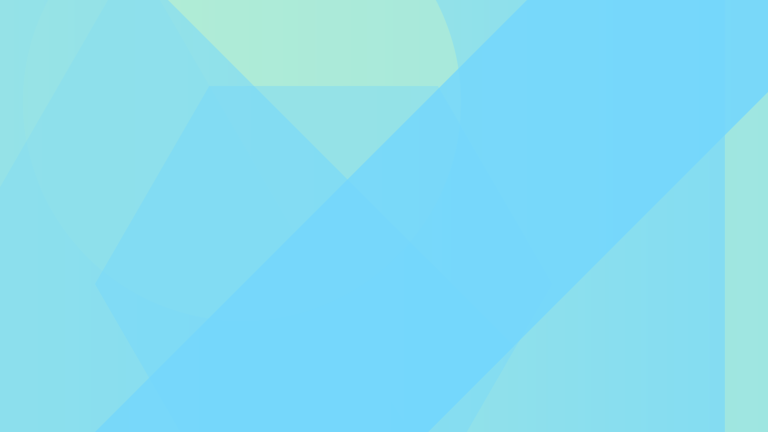
This background is drawn by a WebGL 1 fragment shader. Its source:

```glsl
precision highp float;

uniform vec2 u_resolution;

// Palette: every tint lies between these two colours
const vec3 SKY = vec3(0.45, 0.84, 0.992);
const vec3 MINT = vec3(0.69, 0.925, 0.838);

// Geometry, in canvas heights from the lower left
const vec2 CIRCLE_CENTER = vec2(0.560, 0.764);
const float CIRCLE_RADIUS = 0.507;
const vec2 HEXAGON_CENTER = vec2(0.749, 0.3426);
const float HEXAGON_APOTHEM = 0.4583;
const vec2 TRIANGLE_APEX = vec2(0.310, 1.104);
const float PANEL_RIGHT = 1.678;
const float BAND_UPPER = 0.2199;
const float BAND_LOWER = 0.9907;
const float DIAMOND_EDGE = 1.3889;

// Strength at the left and right ends of the canvas
const vec2 MINT_RANGE = vec2(1.08, 0.71);
const vec2 PANEL_ALPHA = vec2(0.08, 0.65);
const vec2 DIAMOND_ALPHA = vec2(0.43, 0.70);
const vec2 HEXAGON_ALPHA = vec2(0.45, 0.32);
const vec2 BAND_ALPHA = vec2(0.74, 0.86);
const vec2 TRIANGLE_ALPHA = vec2(0.26, 0.04);
const float TRIANGLE_FADE = 0.70;

const vec2 SLANT = vec2(0.8660254, 0.5);
const float DIAGONAL = 0.7071068;

// Antialiased interior of a signed distance
float fill(float d) {
    float halfPixel = 0.75 / u_resolution.y;
    return 1.0 - smoothstep(-halfPixel, halfPixel, d);
}

float hexagonDistance(vec2 p) {
    p = abs(p);
    return max(p.y, dot(p, SLANT)) - HEXAGON_APOTHEM;
}

// Two sides falling from an apex at the origin
float wedgeDistance(vec2 p) {
    return dot(vec2(abs(p.x), p.y), SLANT);
}

float ramp(vec2 ends, float t) {
    return mix(ends.x, ends.y, t);
}

// Share of mint that remains beneath a translucent sky layer
float veil(float mask, float alpha) {
    return 1.0 - mask * alpha;
}

void main() {
    vec2 p = gl_FragCoord.xy / u_resolution.y;
    float across = gl_FragCoord.x / u_resolution.x;
    float rising = p.x - p.y;
    float falling = p.x + p.y;

    // Shape masks
    float circle = fill(length(p - CIRCLE_CENTER) - CIRCLE_RADIUS);
    float panel = fill(p.x - PANEL_RIGHT) * (1.0 - circle);
    float hexagon = fill(hexagonDistance(p - HEXAGON_CENTER));
    float triangle = fill(wedgeDistance(p - TRIANGLE_APEX));
    float beforeLower = fill((rising - BAND_LOWER) * DIAGONAL);
    float band = beforeLower * fill((BAND_UPPER - rising) * DIAGONAL);
    float diamond = beforeLower * fill((falling - DIAMOND_EDGE) * DIAGONAL);

    // Layers stacked over the horizontal gradient
    float mint = ramp(MINT_RANGE, across);
    float triangleFade = clamp(p.x / TRIANGLE_FADE, 0.0, 1.0);
    mint *= veil(panel, ramp(PANEL_ALPHA, across));
    mint *= veil(triangle, ramp(TRIANGLE_ALPHA, triangleFade));
    mint *= veil(diamond, ramp(DIAMOND_ALPHA, across));
    mint *= veil(hexagon, ramp(HEXAGON_ALPHA, across));
    mint *= veil(band, ramp(BAND_ALPHA, across));

    gl_FragColor = vec4(mix(SKY, MINT, clamp(mint, 0.0, 1.0)), 1.0);
}
```
